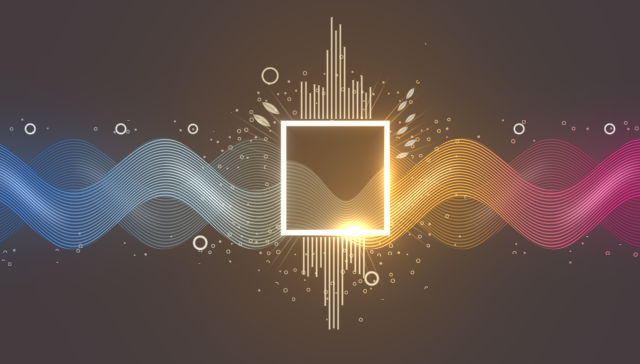
Write a WebGL 1 fragment shader that draws this background.

```glsl
precision highp float;
// Glowing square frame over line-drawn waves running from blue through gold to magenta.
uniform vec2 u_resolution;

// Lengths are fractions of the canvas height, measured from its centre.
const vec2 FRAME_CENTER = vec2(0.042, 0.011);
const vec2 FRAME_HALF = vec2(0.142, 0.150);
const float FRAME_WIDTH = 0.0075;
const vec2 FLARE = vec2(0.094, -0.132);
const float WAVE_AXIS = -0.020;
const float WAVE_CREST = 0.411;
const float WAVE_PERIOD = 0.502;
const float WAVE_MEAN = -0.032;
const float WAVE_AMP = 0.072;
const float WAVE_HALF = 0.083;
const float WAVE_LINES = 10.0;
const float BAR_STEP = 0.0118;
const float DOT_CELL = 0.026;
const float RAY_COUNT = 84.0;
const float TAU = 6.28319;

const vec3 DUSK = vec3(0.265, 0.235, 0.248);
const vec3 BROWN = vec3(0.43, 0.31, 0.19);
const vec3 BLUE = vec3(0.28, 0.49, 0.78);
const vec3 ICE = vec3(0.65, 0.76, 0.80);
const vec3 SAND = vec3(0.68, 0.64, 0.52);
const vec3 GOLD = vec3(0.98, 0.70, 0.30);
const vec3 ROSE = vec3(0.82, 0.40, 0.48);
const vec3 MAGENTA = vec3(0.82, 0.20, 0.50);
const vec3 CREAM = vec3(0.96, 0.89, 0.74);

float px; // height of one pixel

float hash(vec2 c) { return fract(sin(dot(c, vec2(127.1, 311.7))) * 43758.5); }
float fill(float d) { return 1.0 - smoothstep(-px, px, d); }
float ring(vec2 q, float r, float w) { return fill(abs(length(q) - r) - w); }
float box(vec2 q, vec2 b) { vec2 d = abs(q) - b; return max(d.x, d.y); }

vec3 spectrum(float x) {
  vec3 c = mix(BLUE, ICE, smoothstep(-0.80, -0.35, x));
  c = mix(c, SAND, smoothstep(-0.35, -0.08, x));
  c = mix(c, GOLD, smoothstep(0.0, 0.20, x));
  c = mix(c, ROSE, smoothstep(0.36, 0.62, x));
  return mix(c, MAGENTA, smoothstep(0.60, 0.85, x));
}

// Mirrored ribbon of fine lines; rgb is its colour, a its cover.
vec4 ribbon(vec2 p, float shift) {
  float phase = TAU * (abs(p.x - WAVE_AXIS) - WAVE_CREST) / WAVE_PERIOD + shift;
  float v = (p.y - WAVE_MEAN - WAVE_AMP * cos(phase)) / WAVE_HALF;
  float strand = 0.5 + 0.5 * cos(TAU * WAVE_LINES * (v + 0.1 * sin(phase + v)));
  float sheen = max(0.0, -sin(phase)) * exp(-7.0 * v * v);
  vec3 c = spectrum(p.x) * (0.60 + 0.42 * strand) + 0.30 * sheen;
  return vec4(c, (1.0 - smoothstep(0.95, 1.0, abs(v))) * (0.50 + 0.35 * strand));
}

// Bars rising from one frame edge; y counts outward from that edge.
float bars(float x, float y, float halfSpan, float peak, float seed) {
  float id = floor(x / BAR_STEP + 0.5);
  float mid = id * BAR_STEP;
  float tall = 0.06 + 0.06 * hash(vec2(id, seed));
  tall += (peak - 0.10) * exp(-pow(abs(mid) / 0.028, 4.0));
  float d = max(abs(x - mid) - 0.0021, max(-y, y - tall));
  return fill(d) * step(abs(mid), halfSpan);
}

float leaf(vec2 q, float angle, float size) {
  float c = cos(angle), s = sin(angle);
  q = vec2(c * q.x + s * q.y, c * q.y - s * q.x) / size;
  float d = abs(q.y) - 0.34 * (1.0 - q.x * q.x);
  float vein = 1.0 - 0.35 * fill((abs(q.y) - 0.05) * size);
  return fill(d * size) * vein;
}

void main() {
  px = 1.0 / u_resolution.y;
  vec2 p = (gl_FragCoord.xy - 0.5 * u_resolution) * px;
  vec2 q = p - FRAME_CENTER;
  float frame = box(q, FRAME_HALF);
  vec3 hue = spectrum(p.x);

  // Backdrop and haze
  vec3 col = mix(DUSK, BROWN, 0.85 * exp(-5.0 * q.x * q.x - 3.5 * q.y * q.y));
  float haze = exp(-pow(p.y / 0.15, 2.0));
  col = mix(col, hue, haze * (0.08 + 0.27 * smoothstep(0.35, 0.85, abs(p.x))));
  col += GOLD * 0.28 * exp(-length(p - vec2(0.20, 0.03)) / 0.10);

  // Rays around the frame
  float turn = atan(q.y, q.x) / TAU * RAY_COUNT;
  float r = length(q);
  float rnd = hash(vec2(floor(turn), 3.0));
  float ray = fill(abs(fract(turn) - 0.5) * TAU * r / RAY_COUNT - 0.0009);
  ray *= smoothstep(0.17, 0.22, r) * (1.0 - smoothstep(0.22, 0.26 + 0.10 * rnd, r));
  ray *= step(0.4, rnd) * smoothstep(0.3, 0.8, abs(q.x * q.y) * 2.0 / (r * r + 0.001));
  col = mix(col, hue, 0.6 * ray);

  // Waves outside, single dipping wave inside
  vec4 back = ribbon(p, 0.5 * TAU), front = ribbon(p, 0.0);
  vec3 outside = mix(col, back.rgb * 0.85, back.a * 0.60);
  outside = mix(outside, front.rgb, front.a);
  float dip = exp(-pow((p.x - 0.071) / 0.080, 2.0));
  float depth = 0.065 - 0.113 * dip - p.y;
  float strand = 0.5 + 0.5 * cos(TAU * depth / (0.010 - 0.003 * dip));
  vec3 inside = mix(col, BROWN, 0.4);
  float veil = smoothstep(0.0, 0.006, depth) * (0.28 + 0.30 * strand);
  inside = mix(inside, mix(hue, SAND, 0.35), veil * (1.0 - 1.5 * max(depth, 0.0)));
  col = mix(outside, inside, fill(frame));

  // Bars above and below, rings
  float ink = bars(q.x - 0.002, q.y - 0.163, 0.105, 0.265, 1.0);
  ink = max(ink, bars(q.x + 0.004, -q.y - 0.163, 0.092, 0.275, 7.0));
  vec2 row = vec2(abs(p.x) - 0.547, p.y - 0.146);
  row.x -= 0.249 * clamp(floor(row.x / 0.249 + 0.5), 0.0, 1.0);
  ink = max(ink, ring(row, 0.013, 0.0021));
  ink = max(ink, ring(p - vec2(-0.349, 0.146), 0.012, 0.0021));
  ink = max(ink, ring(p - vec2(-0.137, 0.292), 0.021, 0.0022));
  ink = max(ink, ring(p - vec2(-0.329, -0.167), 0.017, 0.0030));
  ink = max(ink, ring(p - vec2(0.142, -0.265), 0.017, 0.0030));

  // Leaves: a climbing spray at right, a pair at left
  for (int i = 0; i < 8; i++) {
    float n = float(i), left = step(6.0, n), k = n - 6.0;
    vec2 at = mix(vec2(0.226 + 0.022 * mod(n, 2.0), 0.073 + 0.034 * n),
                  vec2(-0.135 - 0.025 * k, 0.203 - 0.034 * k), left);
    float tilt = mix(0.35 + 0.12 * n, -0.6, left);
    ink = max(ink, 0.85 * leaf(p - at, tilt, mix(0.019, 0.029, left)));
  }

  // Scattered dots, one per cell, near the frame and along the wave edges
  vec2 cell = floor(p / DOT_CELL);
  float pick = hash(cell);
  vec2 jitter = vec2(hash(cell + 17.0), hash(cell + 43.0)) * 0.6 + 0.2;
  float spread = length((p - cell * DOT_CELL) - jitter * DOT_CELL);
  float size = 0.0018 + 0.0030 * hash(cell + 71.0);
  float crowd = 0.48 * exp(-pow((r - 0.27) / 0.075, 2.0));
  crowd += 0.30 * exp(-pow((abs(p.y + 0.02) - 0.165) / 0.025, 2.0));
  float speck = mix(fill(spread - size), ring(p - (cell + jitter) * DOT_CELL, size, 0.001), step(0.0034, size));
  col = mix(col, mix(hue, CREAM, 0.55), 0.8 * speck * step(pick, crowd) * step(0.0, frame));
  col = mix(col, mix(CREAM, vec3(1.0), smoothstep(0.05, 0.5, abs(p.x))), ink * 0.90);

  // Frame, its glow and the flare
  col += mix(ICE, GOLD, smoothstep(-0.05, 0.15, p.x)) * 0.28 * exp(-abs(frame) / 0.014);
  col = mix(col, vec3(1.0, 0.99, 0.96), fill(abs(frame) - FRAME_WIDTH));
  vec2 f = p - FLARE;
  col += vec3(1.0, 0.86, 0.58) * 1.5 * exp(-length(f * vec2(0.65, 1.2)) / 0.019);
  col += GOLD * 0.40 * exp(-length(f) / 0.07);
  col += GOLD * 0.7 * exp(-length((p - vec2(0.187, 0.01)) * vec2(1.6, 0.6)) / 0.025);
  gl_FragColor = vec4(clamp(col, 0.0, 1.0), 1.0);
}
```
